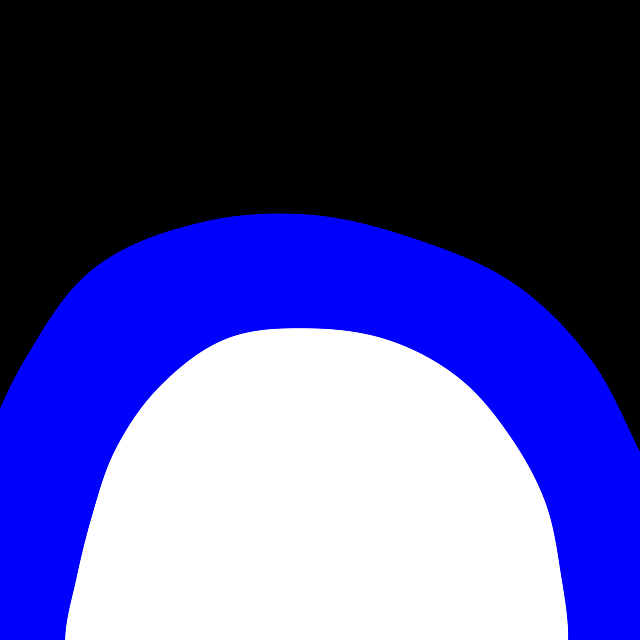
Give the GLSL for this background, as a Shadertoy shader.

```glsl
// A lopsided white dome wrapped in a broad blue band on a black field.
// Each outline is a radius that varies with angle around a point on the
// bottom edge, smoothly interpolated between evenly spaced angular knots.

const float PI = 3.14159;
const int KNOTS = 13;                    // one knot per 15 degrees
const vec2 DOME_CENTER = vec2(0.4818, 0.0);

const vec3 BLACK = vec3(0.0);
const vec3 BLUE  = vec3(0.0, 0.0, 1.0);
const vec3 WHITE = vec3(1.0);

// Radii from the right horizon, over the top, to the left horizon
const float DOME_RADII[KNOTS] = float[KNOTS](
    0.406, 0.408, 0.428, 0.4475, 0.472, 0.485, 0.487,
    0.488, 0.460, 0.4245, 0.390, 0.375, 0.380);
const float BAND_RADII[KNOTS] = float[KNOTS](
    0.651, 0.604, 0.596, 0.6224, 0.643, 0.6484, 0.6647,
    0.674, 0.6705, 0.624, 0.591, 0.602, 0.651);

// Catmull-Rom curve through four values, running from b to c
float catmullRom(float a, float b, float c, float d, float t) {
    return b + 0.5 * t * (c - a
         + t * (2.0 * a - 5.0 * b + 4.0 * c - d
         + t * (3.0 * (b - c) + d - a)));
}

// Outline radius at an angle between 0 and PI
float outlineRadius(float radii[KNOTS], float angle) {
    float position = clamp(angle / PI, 0.0, 1.0) * float(KNOTS - 1);
    int i = min(int(position), KNOTS - 2);
    return catmullRom(radii[max(i - 1, 0)], radii[i], radii[i + 1],
                      radii[min(i + 2, KNOTS - 1)], position - float(i));
}

// Antialiased coverage of the region inside an outline
float insideOutline(float radii[KNOTS], vec2 polar, float pixel) {
    float gap = outlineRadius(radii, polar.y) - polar.x;
    return smoothstep(-0.5 * pixel, 0.5 * pixel, gap);
}

void mainImage(out vec4 fragColor, in vec2 fragCoord) {
    vec2 offset = fragCoord / iResolution.xy - DOME_CENTER;
    vec2 polar = vec2(length(offset), atan(offset.y, offset.x));
    float pixel = 1.0 / min(iResolution.x, iResolution.y);

    // Layers from back to front
    vec3 color = mix(BLACK, BLUE, insideOutline(BAND_RADII, polar, pixel));
    color = mix(color, WHITE, insideOutline(DOME_RADII, polar, pixel));
    fragColor = vec4(color, 1.0);
}
```
